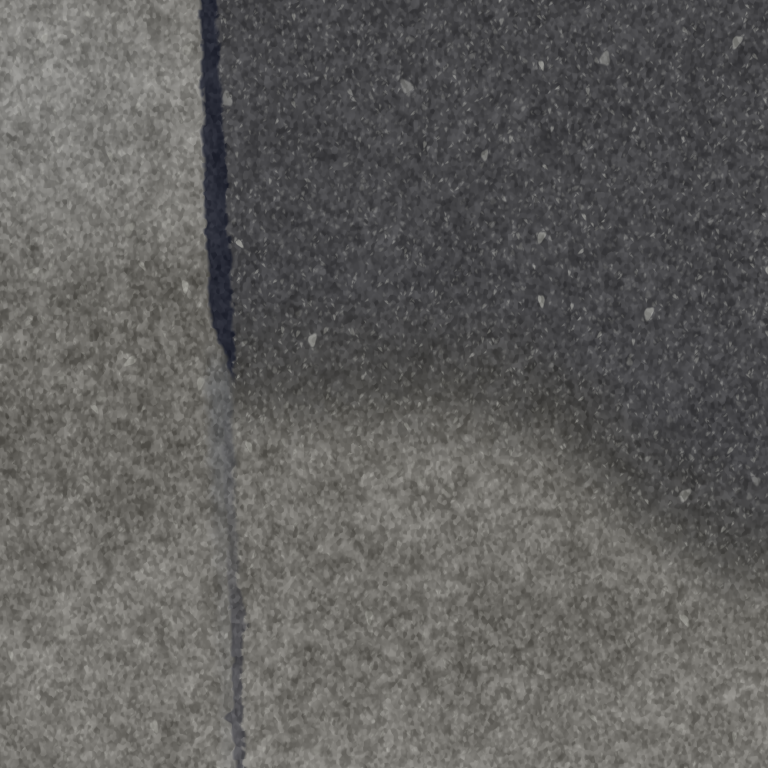
This texture is drawn by a Shadertoy shader. Its source:

```glsl
// Worn concrete slabs with a damp dark patch, a tarred seam and scattered grit.
#define SEAM_TOP 0.271
#define SEAM_LEAN 0.040
#define TAR_WIDTH 0.011
#define DAMP_EDGE 0.540
#define DAMP_DROP 0.22
#define DAMP_SOFT 0.062
#define GRAIN_DRY 0.25
#define GRAIN_DAMP 0.17
#define DAMP_COLOR vec3(0.268, 0.268, 0.278)
#define DRY_COLOR vec3(0.440, 0.432, 0.413)
#define STONE_COLOR vec3(0.70, 0.70, 0.67)

vec3 hash3(vec2 p) {
    vec3 q = fract(p.xyx * vec3(0.1031, 0.1030, 0.0973));
    q += dot(q, q.yxz + 33.33);
    return fract((q.xxy + q.yzz) * q.zyx);
}

// Smooth cellular noise: each cell's random value, weighted by distance.
float cellNoise(vec2 p) {
    vec2 cell = floor(p);
    float sum = 0.0, weight = 0.0;
    for (int j = -1; j <= 1; j++)
    for (int i = -1; i <= 1; i++) {
        vec2 id = cell + vec2(i, j);
        vec3 h = hash3(id);
        vec2 d = id + h.xy - p;
        float w = exp(-6.0 * dot(d, d));
        sum += w * h.z;
        weight += w;
    }
    return sum / weight;
}

// Scattered upright chips, one candidate per cell; returns their brightness.
float stones(vec2 uv, float scale, float density, float size) {
    vec2 p = uv * scale, cell = floor(p);
    float blur = 0.0022 * scale, light = 0.0;
    for (int j = -1; j <= 1; j++)
    for (int i = -1; i <= 1; i++) {
        vec2 id = cell + vec2(i, j);
        vec3 place = hash3(id + scale * 3.7), form = hash3(id + scale + 71.0);
        vec2 d = p - id - place.xy;
        float angle = 0.6 + 1.8 * form.x;
        float c = cos(angle), s = sin(angle);
        d = vec2(c * d.x + s * d.y, c * d.y - s * d.x);
        d.y *= 1.1 + 1.0 * form.y;
        float radius = size * (0.5 + 0.5 * form.z);
        float ripple = 1.0 + 0.15 * sin(3.0 * atan(d.y, d.x) + 6.0 * form.y);
        float chip = 1.0 - smoothstep(-blur, blur, length(d) - radius * ripple);
        light = max(light, chip * step(place.z, density) * (0.3 + 0.7 * form.y));
    }
    return light;
}

// Soft round patch used for broad shading.
float patchAt(vec2 p, vec2 center, vec2 radius) {
    vec2 d = (p - center) / radius;
    return exp(-dot(d, d));
}

void mainImage(out vec4 fragColor, in vec2 fragCoord) {
    vec2 uv = fragCoord / iResolution.xy;
    float down = 1.0 - uv.y;

    // Noise at several sizes, each centred on zero
    float cloud = cellNoise(uv * 13.0) - 0.5;
    float mottle = cellNoise(uv * 38.0 + 9.0) - 0.5;
    float grit = cellNoise(uv * 95.0 + 23.0) - 0.5;
    float fine = cellNoise(uv * vec2(230.0, 180.0) + 51.0) - 0.5;
    float grain = 0.1 * mottle + 0.4 * grit + 0.6 * fine;

    // Signed offset from the leaning seam
    float side = uv.x - SEAM_TOP - SEAM_LEAN * down;
    float rough = side + 0.006 * grit + 0.003 * mottle + 0.003 * fine;

    // Dry concrete with broad light and dark patches
    vec3 dry = DRY_COLOR + 0.025 * smoothstep(0.65, 1.0, down);
    dry += vec3(0.065, 0.07, 0.077) * patchAt(uv, vec2(0.06, 0.88), vec2(0.26, 0.22));
    dry -= 0.050 * patchAt(uv, vec2(0.14, 0.61), vec2(0.16, 0.07));
    dry -= 0.035 * patchAt(uv, vec2(0.17, 0.38), vec2(0.13, 0.06));
    dry -= 0.040 * patchAt(uv, vec2(0.76, 0.17), vec2(0.24, 0.07));
    dry -= 0.025 * patchAt(uv, vec2(0.07, 0.46), vec2(0.18, 0.12));
    dry += 0.045 * cloud + 0.035 * mottle + GRAIN_DRY * grain;

    // Damp patch on the right, with a warm soft lower margin
    float edge = DAMP_EDGE + DAMP_DROP * smoothstep(0.6, 1.0, uv.x);
    float above = edge - down + 0.03 * cloud + 0.02 * mottle + 0.02 * grit;
    float damp = smoothstep(-DAMP_SOFT, DAMP_SOFT, above);
    damp *= smoothstep(-0.004, 0.004, rough);
    vec3 wet = DAMP_COLOR + 0.018 * cloud + GRAIN_DAMP * grain;
    wet += vec3(0.018, 0.014, -0.006) * (1.0 - smoothstep(0.0, 0.18, above));
    vec3 color = mix(dry, wet, damp);

    // Grit and stones, thicker just below the damp margin
    float margin = exp(-pow((above + 0.09) / 0.07, 2.0)) * step(0.0, side);
    float chips = 0.50 * stones(uv, 128.0, 0.42, 0.36);
    chips = max(chips, 0.62 * stones(uv, 82.0, 0.24, 0.30));
    chips = max(chips, 0.72 * stones(uv, 52.0, 0.14 + 0.22 * margin, 0.25));
    chips = max(chips, stones(uv, 23.0, 0.075, 0.23));
    color = mix(color, STONE_COLOR + 0.3 * grain, chips * mix(0.50, 0.72, damp));

    // Worn grey strip below the tar
    float strip = smoothstep(-0.030, -0.012, rough) - smoothstep(0.004, 0.016, rough);
    strip *= smoothstep(0.43, 0.51, down) * (1.0 - 0.7 * smoothstep(0.55, 0.75, down));
    color = mix(color, vec3(0.37, 0.38, 0.395) + 0.22 * grain, 0.55 * strip);

    // Thin lower crack with ragged one-sided swellings
    float swell = 0.010 * patchAt(vec2(down), vec2(0.81), vec2(0.032));
    swell -= 0.012 * patchAt(vec2(down), vec2(0.935), vec2(0.012));
    float crack = 1.0 - smoothstep(-0.002, 0.003, abs(rough - 0.003 - 0.5 * swell) - 0.0055 - 0.4 * abs(swell));
    crack *= 0.25 * smoothstep(0.50, 0.58, down) + 0.45 * smoothstep(0.70, 0.84, down);
    color = mix(color, vec3(0.25, 0.25, 0.275) + 0.15 * grain, crack);

    // Tar bead, closing to a point against its right edge
    float halfWidth = TAR_WIDTH + 0.004 * smoothstep(0.0, 0.36, down);
    float leftEdge = mix(-halfWidth, halfWidth, smoothstep(0.40, 0.51, down));
    float tar = smoothstep(-0.003, 0.003, rough - leftEdge);
    tar *= 1.0 - smoothstep(-0.003, 0.003, rough - halfWidth);
    tar *= 1.0 - smoothstep(0.48, 0.51, down);
    color = mix(color, vec3(0.145, 0.155, 0.20) + 0.12 * grain, 0.95 * tar);

    fragColor = vec4(clamp(color, 0.0, 1.0), 1.0);
}
```
